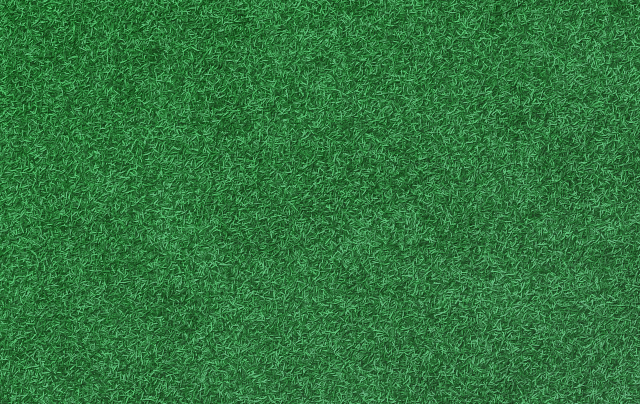
A Shadertoy shader for this texture:

```glsl
const int LAYERS = 7;
const float CELL = 0.0125;
const float CONTRAST = 1.28;
const float MEAN_TONE = 0.475;
const vec3 SHADE_GREEN = vec3(0.065, 0.22, 0.075);
const vec3 LEAF_GREEN = vec3(0.175, 0.47, 0.225);
const vec3 LIT_GREEN = vec3(0.345, 0.70, 0.44);
const vec3 GREY_TINT = vec3(0.05, -0.06, 0.045);

vec4 hash4(vec3 p) {
    vec4 q = fract(p.xyzx * vec4(0.1031, 0.1030, 0.0973, 0.1099));
    q += dot(q, q.wzxy + 33.33);
    return fract((q.xxyz + q.yzzw) * q.zywx);
}

float valueNoise(vec2 p) {
    vec2 cell = floor(p), f = fract(p);
    f = f * f * (3.0 - 2.0 * f);
    float a = hash4(vec3(cell, 91.0)).x;
    float b = hash4(vec3(cell + vec2(1, 0), 91.0)).x;
    float c = hash4(vec3(cell + vec2(0, 1), 91.0)).x;
    float d = hash4(vec3(cell + vec2(1, 1), 91.0)).x;
    return mix(mix(a, b, f.x), mix(c, d, f.x), f.y);
}

// Signed distance to a bent, tapering blade centred on the origin
float bladeDistance(vec2 p, float halfLength, float halfWidth, float bend) {
    float along = p.x / halfLength;
    p.y += bend * halfLength * (along * along - 0.4);
    float taper = 1.0 - 0.35 * min(along * along, 1.0);
    vec2 nearest = vec2(clamp(p.x, -halfLength, halfLength), 0.0);
    return length(p - nearest) - halfWidth * taper;
}

float coverage(float dist, float softness) {
    return clamp(0.5 - dist / softness, 0.0, 1.0);
}

// Lays one layer of blades and their shadows over surface = (tone, greyness)
vec2 addBlades(vec2 surface, vec2 p, float layer, float pixel) {
    vec2 shadowOffset = vec2(0.0017, -0.0021);
    p += layer * vec2(0.371, 0.293);
    vec2 home = floor(p / CELL);
    for (int y = -1; y <= 1; y++) {
        for (int x = -1; x <= 1; x++) {
            vec2 cell = home + vec2(x, y);
            vec4 place = hash4(vec3(cell, layer));
            vec4 look = hash4(vec3(cell, layer + 40.0));
            float angle = 6.2831853 * place.z;
            vec2 axis = vec2(cos(angle), sin(angle));
            mat2 toBlade = mat2(axis.x, -axis.y, axis.y, axis.x);
            vec2 local = toBlade * (p - (cell + place.xy) * CELL);
            vec2 shadowLocal = local - toBlade * shadowOffset;
            float halfLength = mix(0.005, 0.0095, place.w);
            float halfWidth = mix(0.0009, 0.0014, look.x);
            float bend = 0.4 * (look.y - 0.5);

            float shadow = coverage(bladeDistance(shadowLocal, halfLength, halfWidth, bend), pixel * 1.2);
            surface.x *= 1.0 - 0.52 * shadow;

            float tone = mix(0.27, 1.12, look.z) + 0.12 * local.x / halfLength;
            float blade = coverage(bladeDistance(local, halfLength, halfWidth, bend), pixel);
            surface = mix(surface, vec2(tone, look.w), blade);
        }
    }
    return surface;
}

vec3 grassColor(float tone, float greyness) {
    vec3 color = mix(SHADE_GREEN, LEAF_GREEN, clamp(tone * 2.0, -0.3, 1.0));
    color = mix(color, LIT_GREEN, clamp(tone * 2.0 - 1.0, 0.0, 1.3));
    return color + GREY_TINT * (greyness - 0.45);
}

void mainImage(out vec4 fragColor, in vec2 fragCoord) {
    float pixel = 1.0 / iResolution.y;
    vec2 p = fragCoord * pixel;

    // Stacked blades above a dark bed
    vec2 surface = vec2(0.33, 0.4);
    for (int i = 0; i < LAYERS; i++) {
        surface = addBlades(surface, p, float(i), pixel);
    }

    // Soft mottling, with greyer turf toward the lower right
    float mottling = 0.55 * valueNoise(p * 7.0) + 0.45 * valueNoise(p * 19.0 + 5.0);
    float drift = p.x * iResolution.y / iResolution.x - p.y;
    float tone = 0.5 + CONTRAST * (surface.x - MEAN_TONE);
    tone += 0.17 * (mottling - 0.5) + 0.035 * drift;
    float greyness = surface.y + 0.3 * drift;

    fragColor = vec4(clamp(grassColor(tone, greyness), 0.0, 1.0), 1.0);
}
```
